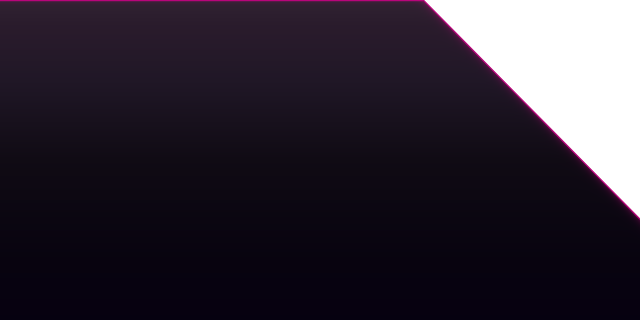
This background is drawn by a WebGL 2 fragment shader. Its source:

```glsl
#version 300 es
precision highp float;

uniform vec2 u_resolution;
out vec4 fragColor;

// Vertical fade, t = 0 at the top and 1 at the bottom
vec3 panelGradient(float t) {
    vec3 c = mix(vec3(0.185, 0.13, 0.19), vec3(0.16, 0.105, 0.17), smoothstep(0.0, 0.1, t));
    c = mix(c, vec3(0.125, 0.09, 0.15), clamp((t - 0.1) / 0.15, 0.0, 1.0));
    c = mix(c, vec3(0.062, 0.042, 0.078), clamp((t - 0.25) / 0.25, 0.0, 1.0));
    c = mix(c, vec3(0.031, 0.014, 0.06), clamp((t - 0.5) / 0.3, 0.0, 1.0));
    return mix(c, vec3(0.025, 0.002, 0.063), clamp((t - 0.8) / 0.2, 0.0, 1.0));
}

void main() {
    // Canvas height is one unit
    vec2 p = gl_FragCoord.xy / u_resolution.y;
    float pixel = 1.0 / u_resolution.y;
    float aspect = u_resolution.x / u_resolution.y;
    float depth = 1.0 - p.y;

    // Signed distance to the cut corner, positive inside the panel
    vec2 cutStart = vec2(0.6628 * aspect, 1.0);
    vec2 cutNormal = normalize(vec2(0.682, 0.3372 * aspect));
    float cut = -dot(p - cutStart, cutNormal);

    vec3 color = panelGradient(depth);

    // Neon rim: soft glow and thin line on both edges
    vec3 neon = vec3(0.72, 0.02, 0.48);
    float glow = 0.5 * exp(-max(cut, 0.0) / 0.009) + 0.3 * exp(-depth / 0.006);
    color = mix(color, neon, min(glow, 0.6));
    float rim = min(cut, depth);
    color = mix(color, neon, 1.0 - smoothstep(0.004 - 0.5 * pixel, 0.004 + 0.5 * pixel, rim));

    // White outside the cut
    float inside = smoothstep(-0.6 * pixel, 0.6 * pixel, cut);
    fragColor = vec4(mix(vec3(1.0), color, inside), 1.0);
}
```
